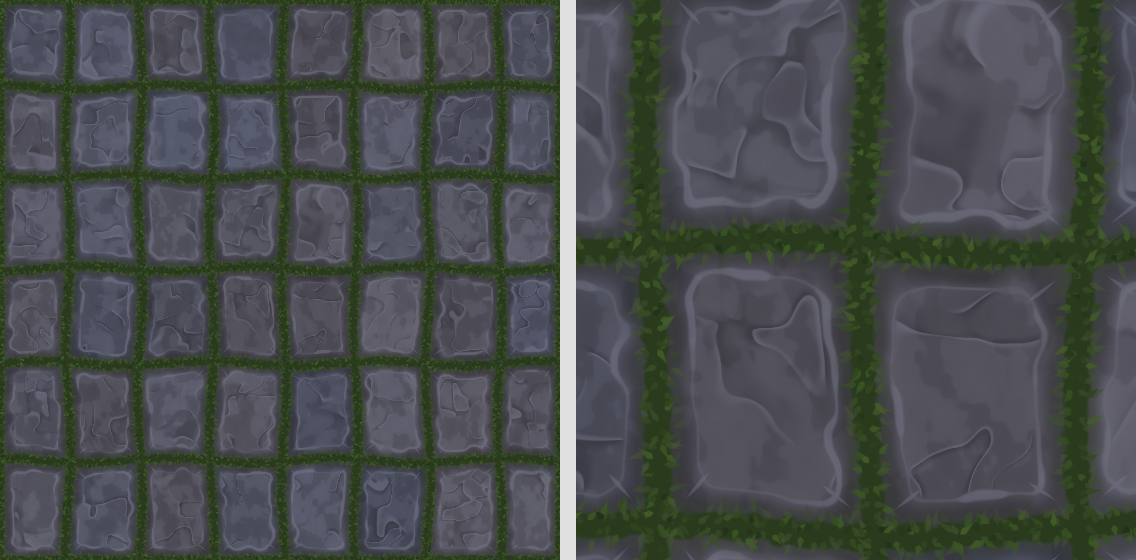
Left, the full canvas; right, a detail of the centre.
Give the GLSL for this texture, as a three.js fragment shader.

```glsl
#define COLUMN_STEP 0.1285
#define COLUMN_SHIFT 0.007
#define ROW_STEP 0.1799
#define ROW_SHRINK 0.0022
#define SEAM_BEND 0.0045
#define RIM_INSET 0.0215
#define RIM_ROUND 0.012
#define FOLD_SCALE 30.0
#define BLADE_PITCH 0.008
#define BLADE_WIDTH 0.0036
#define SOFT 0.0013

varying vec2 vUv;

vec2 hash2(vec2 p) {
  vec3 a = fract(p.xyx * vec3(0.1031, 0.1030, 0.0973));
  a += dot(a, a.yzx + 33.33);
  return fract((a.xx + a.yz) * a.zy);
}

float noise(vec2 p) {
  vec2 i = floor(p), f = fract(p);
  f = f * f * f * (f * (f * 6.0 - 15.0) + 10.0);
  vec2 e = vec2(0.0, 1.0);
  return mix(mix(hash2(i).x, hash2(i + e.yx).x, f.x),
             mix(hash2(i + e).x, hash2(i + e.yy).x, f.x), f.y);
}

float fbm(vec2 p) {
  return 0.55 * noise(p) + 0.3 * noise(p * 2.1 + 7.3) + 0.15 * noise(p * 4.3 + 2.9);
}

// Seam positions between columns and rows
float seamX(float k) { return clamp(k * COLUMN_STEP - COLUMN_SHIFT, 0.0, 1.0); }
float seamY(float k) { return k * (ROW_STEP - ROW_SHRINK * k); }

// Finds the stone under p: its id, local position and half size
vec2 stoneCell(vec2 p, out vec2 local, out vec2 halfSize) {
  vec2 inner = smoothstep(0.0, 0.1, p) * smoothstep(0.0, 0.1, 1.0 - p);
  p += SEAM_BEND * inner * vec2(sin(p.y * 17.0 + p.x * 11.0), sin(p.x * 21.0 - p.y * 9.0));
  float root = sqrt(max(0.0, ROW_STEP * ROW_STEP - 4.0 * ROW_SHRINK * p.y));
  vec2 id = vec2((p.x + COLUMN_SHIFT) / COLUMN_STEP, (ROW_STEP - root) / (2.0 * ROW_SHRINK));
  id = clamp(floor(id), vec2(0.0), vec2(7.0, 5.0));
  vec2 low = vec2(seamX(id.x), seamY(id.y));
  vec2 high = vec2(seamX(id.x + 1.0), seamY(id.y + 1.0));
  halfSize = 0.5 * (high - low);
  local = p - 0.5 * (high + low);
  return id;
}

float roundBox(vec2 p, vec2 b, float r) {
  vec2 d = abs(p) - b + r;
  return length(max(d, 0.0)) + min(max(d.x, d.y), 0.0) - r;
}

vec3 stoneColor(vec2 q, vec2 halfSize, vec2 id) {
  vec2 pick = hash2(id + 3.0);
  vec2 offset = id * 13.7 + 40.0;
  vec2 wobble = vec2(noise(q * 48.0 + offset), noise(q * 48.0 + offset + 91.0)) - 0.5;
  vec2 box = halfSize - RIM_INSET;
  float rim = roundBox(q + 0.011 * wobble, box, RIM_ROUND);
  float inside = 1.0 - smoothstep(-0.006, 0.001, rim);

  // Painted base with a dark bevel
  vec3 color = mix(vec3(0.335, 0.325, 0.365), vec3(0.305, 0.32, 0.39), pick.x);
  color *= 0.92 + 0.16 * pick.y;
  float patches = fbm(q * vec2(42.0, 34.0) + offset);
  color *= 0.88 + 0.16 * patches + 0.08 * smoothstep(0.47, 0.53, patches);
  color *= 1.0 - 0.25 * smoothstep(-0.004, 0.013, rim);

  // Curved folds: a crisp lit crest beside a soft hollow
  vec2 w = q * FOLD_SCALE + offset;
  w += 1.5 * (vec2(noise(w * 0.9 + 17.0), noise(w * 0.9 + 59.0)) - 0.5);
  float fold = noise(w + 5.0) - 0.5;
  float gate = smoothstep(0.25, 0.6, noise(w * 1.1 + 31.0)) * inside;
  float crest = smoothstep(0.0, 0.03, fold) * (1.0 - smoothstep(0.035, 0.13, fold));
  float hollow = smoothstep(-0.22, 0.0, fold) * (1.0 - smoothstep(0.0, 0.025, fold));
  color *= 1.0 - 0.17 * hollow * gate;

  // Broken rim light and corner cracks
  float worn = smoothstep(0.25, 0.7, noise(q * 42.0 + offset + 70.0));
  float width = 0.0014 + 0.0024 * worn;
  float line = (1.0 - smoothstep(width * 0.3, width, abs(rim))) * (0.3 + 0.7 * worn);
  float glow = exp(-abs(rim) * 260.0) * 0.22;
  vec2 corner = abs(q) - box + 0.003;
  vec2 chance = hash2(id * 2.0 + sign(q) + 80.0);
  float along = (corner.x + corner.y) * 0.5;
  float taper = 0.0024 * smoothstep(-0.008, 0.0, along) * (1.0 - smoothstep(0.0, 0.014, along));
  float slant = abs(corner.x - corner.y + (chance.x - 0.5) * 0.8 * along);
  float crack = smoothstep(0.0, SOFT, taper - slant) * step(0.25, chance.y);
  float light = max(max(line, crack * 0.75), crest * gate * 0.8) + glow;
  return mix(color, vec3(0.46, 0.46, 0.53), min(light, 1.0) * 0.55);
}

// Scattered blades rooted near the seams and leaning over the stones
void grass(inout vec3 color, vec2 p, float seed, float reach, float size, vec3 dark, vec3 bright, float opacity) {
  vec2 base = floor(p / BLADE_PITCH);
  for (int j = -2; j <= 2; j++) for (int i = -2; i <= 2; i++) {
    vec2 n = base + vec2(float(i), float(j));
    vec2 jitter = hash2(n + seed), kind = hash2(n + seed + 137.0);
    vec2 root = (n + jitter) * BLADE_PITCH, q, halfSize;
    stoneCell(root, q, halfSize);
    vec2 d = halfSize - abs(q);
    if (min(d.x, d.y) > reach) continue;
    vec2 dir = d.x < d.y ? vec2(-sign(q.x), 0.0) : vec2(0.0, -sign(q.y));
    float angle = (kind.x - 0.5) * 2.3;
    dir = dir * cos(angle) + vec2(-dir.y, dir.x) * sin(angle);
    vec2 v = p - root;
    float t = dot(v, dir) / (size * (0.6 + 0.4 * kind.y));
    float blade = BLADE_WIDTH * smoothstep(-0.1, 0.3, t) * (1.0 - t);
    float cover = smoothstep(0.0, SOFT, blade - abs(dot(v, vec2(-dir.y, dir.x))));
    cover *= step(0.0, t) * step(t, 1.0);
    color = mix(color, mix(dark, bright, fract(kind.y * 7.0)), cover * opacity);
  }
}

void main() {
  vec2 q, halfSize;
  vec2 id = stoneCell(vUv, q, halfSize);
  vec2 d = halfSize - abs(q);
  float edge = min(d.x, d.y);
  vec3 color = stoneColor(q, halfSize, id);

  // Grass bed, then blades from the outer fringe to the dark middle
  if (edge < 0.03) {
    float ragged = edge + 0.004 * (noise(vUv * 150.0) - 0.5);
    color = mix(color, vec3(0.23, 0.25, 0.22), 0.5 * (1.0 - smoothstep(0.008, 0.019, ragged)));
    color = mix(vec3(0.16, 0.23, 0.11), color, smoothstep(0.006, 0.009, ragged));
    grass(color, vUv, 11.0, 0.0095, 0.014, vec3(0.22, 0.29, 0.17), vec3(0.28, 0.36, 0.19), 0.5);
    grass(color, vUv, 300.0, 0.0065, 0.013, vec3(0.18, 0.26, 0.12), vec3(0.26, 0.37, 0.16), 0.9);
    grass(color, vUv, 620.0, 0.0035, 0.009, vec3(0.13, 0.19, 0.10), vec3(0.19, 0.27, 0.12), 0.95);
  }
  gl_FragColor = vec4(color, 1.0);
}
```
